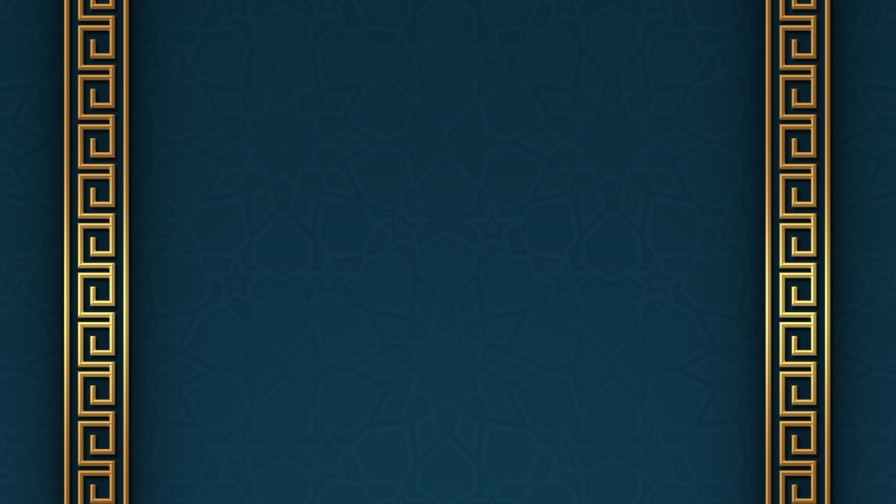
Reproduce this background procedurally as a WebGL 1 fragment shader.

```glsl
precision highp float;
// Deep teal panel with a faint embossed ten-fold star lattice, framed by
// two beveled gold meander bands. Shapes are half-plane and box distances,
// laid out in design units (432 per canvas height, y running downward).
uniform vec2 u_resolution;

#define HEIGHT 432.0
#define BAND_LEFT 82.7
#define BAND_RIGHT 684.0
#define RAIL_OFFSET 25.4
#define STROKE 2.5
#define KEY_PERIOD 42.4
#define KEY_START 236.0
#define LATTICE_EDGE 240.0
#define ROSETTE_ORIGIN vec2(242.0, 122.0)
#define RELIEF 0.016

const float PI = 3.14159;

// Mitred axis-aligned stroke between two corners.
float bar(vec2 p, vec2 a, vec2 b) {
  vec2 d = abs(p - 0.5 * (a + b)) - 0.5 * abs(b - a);
  return max(d.x, d.y) - STROKE;
}

// Two rails and a repeating hooked key, centred on the nearer band.
float goldDistance(vec2 p) {
  float x = p.x - (p.x < 384.0 ? BAND_LEFT : BAND_RIGHT);
  float y = mod(p.y - KEY_START + 4.0, KEY_PERIOD) - 4.0;
  vec2 k = vec2(x, y);
  float L = -13.5, R = 13.5, inner = -3.0;
  float d = bar(k, vec2(L, 0.0), vec2(R, 0.0));
  d = min(d, bar(k, vec2(L, 0.0), vec2(L, 34.0)));
  d = min(d, bar(k, vec2(R, -8.4), vec2(R, 24.0)));
  d = min(d, bar(k, vec2(inner, 24.0), vec2(R, 24.0)));
  d = min(d, bar(k, vec2(inner, 12.0), vec2(inner, 24.0)));
  d = min(d, bar(k, vec2(L, 34.0), vec2(R, 34.0)));
  d = min(d, bar(k, vec2(R, 34.0), vec2(R, KEY_PERIOD)));
  return min(d, abs(abs(x) - RAIL_OFFSET) - STROKE);
}

// Star with one tip on the +x axis.
float star(vec2 p, float points, float tip, float notch) {
  float h = PI / points;
  float a = abs(mod(atan(p.y, p.x) + h, 2.0 * h) - h);
  vec2 v = length(p) * vec2(cos(a), sin(a));
  vec2 edge = notch * vec2(cos(h), sin(h)) - vec2(tip, 0.0);
  return dot(v - vec2(tip, 0.0), normalize(vec2(edge.y, -edge.x)));
}

// Pointed petal: x is distance from its axis, y is radius along it.
float shield(vec2 p) {
  float tips = max(0.5 * p.x + 0.87 * (p.y - 114.0), 0.7 * (p.x - p.y + 65.0));
  return max(p.x - 21.0, tips);
}

// Distance to the closest motif of the rhombic rosette lattice.
float latticeDistance(vec2 p) {
  vec2 halfCell = LATTICE_EDGE * vec2(cos(0.3 * PI), sin(0.3 * PI));
  vec2 a = mod(p - ROSETTE_ORIGIN + halfCell, 2.0 * halfCell) - halfCell;
  vec2 b = mod(p - ROSETTE_ORIGIN, 2.0 * halfCell) - halfCell;
  vec2 q = dot(a, a) < dot(b, b) ? a : b;
  float r = length(q), angle = atan(q.y, q.x), turn = PI / 5.0;

  // Centre star, surrounding petals, and the kites between them.
  float d = star(q, 10.0, 33.0, 23.0);
  float petalAngle = mod(angle, turn) - 0.5 * turn;
  d = min(d, shield(r * vec2(abs(sin(petalAngle)), cos(petalAngle))));
  float spoke = floor(angle / turn + 0.5) * turn;
  vec2 s = r * vec2(cos(angle - spoke), abs(sin(angle - spoke)));
  d = min(d, max(0.9 * s.y + 0.43 * (s.x - 66.0), 0.8 * s.y - 0.6 * (s.x - 46.0)));

  // Upright five-point stars at the rosette corners.
  vec2 corner = q - 0.5 * LATTICE_EDGE / cos(PI / 10.0) * vec2(cos(spoke), sin(spoke));
  if (abs(sin(spoke)) > 0.1) {
    vec2 upright = vec2(-corner.y, corner.x);
    d = min(d, star(upright, 5.0, 14.0, 6.0));
    d = max(d, 1.5 - star(upright, 5.0, 6.0, 2.5));
  }

  // Paired shields in the gaps between neighbouring rosettes.
  vec2 gap = abs(vec2(abs(q.x) - halfCell.x, q.y));
  return min(d, shield(gap + vec2(0.0, 50.0)));
}

float cover(float d, float soft) {
  return 1.0 - smoothstep(-soft, soft, d);
}

void main() {
  float unit = HEIGHT / u_resolution.y;
  vec2 p = vec2(gl_FragCoord.x * unit, HEIGHT - gl_FragCoord.y * unit);
  float px = 0.7 * unit;

  // Panel gradient, with a soft pool of light low in the middle.
  vec3 color = mix(vec3(0.045, 0.175, 0.235), vec3(0.055, 0.205, 0.275), p.y / HEIGHT);
  vec2 pool = (p - vec2(384.0, 390.0)) / vec2(240.0, 210.0);
  color += vec3(0.008, 0.018, 0.022) * exp(-dot(pool, pool));

  // Raised ribbons around the motifs, edged by dark grooves.
  float motif = latticeDistance(p);
  float ribbon = cover(abs(motif - 3.0) - 2.6, px);
  float groove = cover(abs(motif - 7.0) - 0.6, 1.2) + cover(abs(motif) - 0.4, 1.0);
  color += RELIEF * vec3(0.4, 0.9, 1.0) * (0.6 * ribbon - 0.9 * groove);

  // Shade falling away from both sides of each band.
  float bandX = p.x - (p.x < 384.0 ? BAND_LEFT : BAND_RIGHT);
  float outside = abs(bandX) - RAIL_OFFSET - STROKE;
  color *= 1.0 - 0.52 * exp(-max(outside, 0.0) / 20.0);
  color = mix(color, vec3(0.03, 0.125, 0.17), cover(outside, px));

  // Gold with drop shadow, vertical sheen and lit bevels.
  color *= 1.0 - 0.65 * cover(goldDistance(p - vec2(2.0, 2.5)), 2.0);
  float gold = goldDistance(p);
  float slope = clamp(goldDistance(p + 1.0) - gold, -1.0, 1.0);
  float sheen = exp(-pow(abs(p.y - 262.0) / 85.0, 2.0));
  vec3 metal = mix(vec3(0.69, 0.49, 0.23), vec3(0.91, 0.79, 0.43), sheen);
  metal *= 1.0 - 0.28 * slope;
  metal *= 1.0 - 0.35 * smoothstep(-1.2, 0.0, gold);
  color = mix(color, metal, cover(gold, px));

  gl_FragColor = vec4(color, 1.0);
}
```
